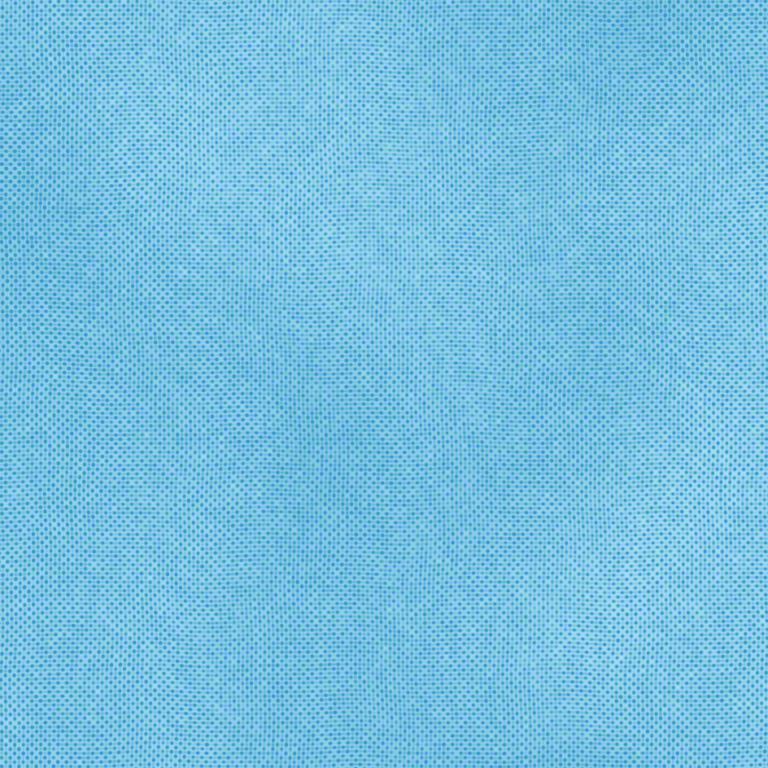
Give the GLSL for this texture, as a WebGL 1 fragment shader.

```glsl
precision highp float;

uniform vec2 u_resolution;

const float THREADS = 176.0;        // threads across the canvas
const float WANDER = 0.22;          // sideways drift, in threads
const float WEAVE_CONTRAST = 0.48;
const float DOT_SKEW = 0.25;        // deepens the gaps, flattens the mesh
const float STRAND_CONTRAST = 0.15; // fine lines between threads
const float STREAK_CONTRAST = 0.12;
const float GRAIN_CONTRAST = 0.48;
const float CLOUD_CONTRAST = 0.07;
const float MEAN_TONE = 0.57;
const vec3 DEEP_BLUE = vec3(0.27, 0.635, 0.80);
const vec3 PALE_BLUE = vec3(0.60, 0.835, 0.94);
const vec3 TINT_SHIFT = vec3(-0.02, 0.06, -0.13);
const float PI = 3.14159265;

float hash(vec2 cell) {
  vec3 q = fract(vec3(cell.xyx) * vec3(0.1031, 0.1030, 0.0973));
  q += dot(q, q.yzx + 33.33);
  return fract((q.x + q.y) * q.z);
}

// Broad dye patches from warped sines in turning directions
float clouds(vec2 uv) {
  vec2 p = uv + 0.09 * sin(uv.yx * vec2(7.0, 9.0) + vec2(0.6, 2.1));
  float sum = 0.0;
  float frequency = 6.0;
  float angle = 0.7;
  for (int i = 0; i < 6; i++) {
    vec2 direction = vec2(cos(angle), sin(angle));
    sum += sin(dot(p, direction) * frequency + angle * 3.1) * 6.0 / frequency;
    frequency *= 1.28;
    angle += 2.4;
  }
  return sum;
}

// Uneven shade along one thread
float streak(float thread, float along, float seed) {
  float phase = 2.0 * PI * hash(vec2(thread, seed));
  float shade = hash(vec2(thread, seed + 17.0)) - 0.5;
  return 0.6 * shade + 0.5 * sin(along * 0.37 + phase)
                     + 0.4 * sin(along * 0.93 + phase * 3.0);
}

void main() {
  vec2 uv = gl_FragCoord.xy / u_resolution;
  float threadsPerPixel = THREADS / min(u_resolution.x, u_resolution.y);
  float detail = 1.0 - smoothstep(0.5, 1.0, threadsPerPixel);

  // Slightly wandering thread grid
  vec2 grid = uv * THREADS;
  grid += WANDER * (sin(uv.yx * vec2(19.0, 23.0) + uv * 8.0)
                  + 0.5 * sin(uv.yx * vec2(53.0, 47.0) + 1.7));
  vec2 cell = floor(grid);
  vec2 wave = sin(PI * grid);
  vec2 profile = abs(wave);
  float knot = profile.x * profile.y;

  // Plain weave: alternate crossings sink into dark dots
  float weave = wave.x * wave.y;
  weave += 2.0 * DOT_SKEW * (weave * weave - 0.25);
  float relief = 0.96 + 0.14 * cos(2.0 * PI * uv.x)
               + 0.12 * sin(uv.x * 31.0 + 2.0 * sin(uv.y * 11.0));

  // Strand lines that lean towards warp or weft from place to place
  float lean = 0.35 * sin(uv.x * 37.0 + 2.0 * sin(uv.y * 13.0));
  vec2 lines = cos(2.0 * PI * grid);
  float strands = lines.x * (1.0 + lean) + lines.y * (1.0 - lean);

  float streaks = profile.x * streak(cell.x, grid.y, 3.0)
                + profile.y * streak(cell.y, grid.x, 71.0);
  float grain = (hash(cell) - 0.5) * knot;
  float tint = (hash(cell + 211.0) - 0.5) * knot;

  float cloth = STRAND_CONTRAST * strands + STREAK_CONTRAST * streaks
              + GRAIN_CONTRAST * grain - WEAVE_CONTRAST * relief * weave;
  float tone = MEAN_TONE + CLOUD_CONTRAST * clouds(uv) + detail * cloth;

  vec3 color = mix(DEEP_BLUE, PALE_BLUE, clamp(tone, -0.15, 1.15));
  color += TINT_SHIFT * tint * detail;
  gl_FragColor = vec4(color, 1.0);
}
```
